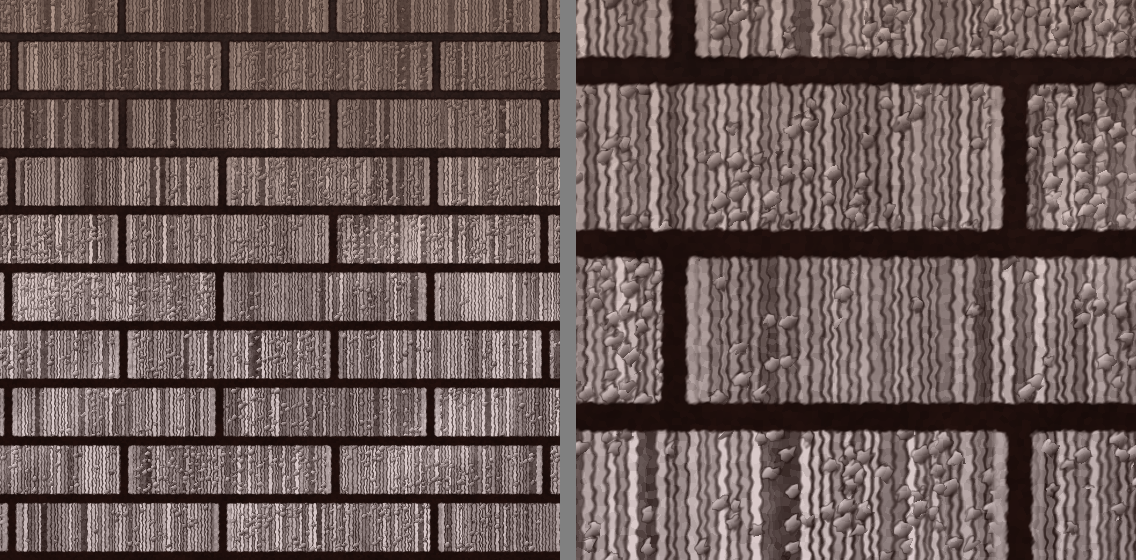
Left, the full canvas; right, a detail of the centre.
Give the GLSL for this texture, as a WebGL 1 fragment shader.

```glsl
precision highp float;
uniform vec2 u_resolution;

const vec2 REPEATS = vec2(2.653, 9.71);
const vec2 JOINT = vec2(0.0145, 0.0165);
const vec3 SOOT = vec3(0.115, 0.055, 0.045);
const vec3 FROST = vec3(0.80, 0.74, 0.74);
const vec3 DUSTY_MORTAR = vec3(0.17, 0.12, 0.11);
const vec3 WARM_TINT = vec3(0.93, 0.87, 0.80);

float hash(vec2 p) {
  return fract(sin(dot(p, vec2(127.1, 311.7))) * 43758.5);
}

// Cellular noise: offset from the nearest point, and its random id
vec3 cells(vec2 p) {
  vec2 base = floor(p);
  vec3 nearest = vec3(2.0, 2.0, 0.0);
  for (int j = -1; j <= 1; j++) {
    for (int i = -1; i <= 1; i++) {
      vec2 cell = base + vec2(float(i), float(j));
      vec2 point = cell + 0.15 + 0.7 * vec2(hash(cell), hash(cell + 41.3));
      vec2 offset = p - point;
      if (dot(offset, offset) < dot(nearest.xy, nearest.xy)) {
        nearest = vec3(offset, hash(cell + 17.9));
      }
    }
  }
  return nearest;
}

// One-dimensional cells: distance from the groove, and ridge id
vec2 ridges(float x, float seed) {
  float base = floor(x);
  float first = 4.0;
  float second = 4.0;
  float id = 0.0;
  for (int i = -2; i <= 2; i++) {
    float cell = base + float(i);
    float d = abs(x - cell - hash(vec2(cell, seed)));
    if (d < first) {
      second = first;
      first = d;
      id = hash(vec2(cell, seed + 7.3));
    } else {
      second = min(second, d);
    }
  }
  return vec2(second - first, id);
}

// Layered sines, roughly -1 to 1
float waves(vec2 p) {
  return 0.5 * sin(p.x + 1.7 * sin(p.y * 0.8))
       + 0.3 * sin(p.y * 1.9 + 1.3 * sin(p.x * 1.4))
       + 0.2 * sin(p.x * 3.1 - p.y * 2.7);
}

float roundBox(vec2 p, vec2 halfSize, float radius) {
  vec2 q = abs(p) - halfSize + radius;
  return length(max(q, 0.0)) + min(max(q.x, q.y), 0.0) - radius;
}

// Vertical combed ridges with broken edges
float combedTone(vec2 uv, float seed) {
  float wobble = 0.22 * waves(uv * vec2(170.0, 330.0) + seed * 30.0);
  vec2 fine = ridges(uv.x * 165.0 + wobble, seed);
  vec2 broad = ridges(uv.x * 42.0 + 0.3 * wobble, seed + 3.1);
  float crest = smoothstep(0.03, 0.75, fine.x);
  float tone = 0.24 + crest * (0.32 + 0.5 * fine.y);
  return tone + 0.2 * (broad.y - 0.5);
}

// Raised crumbs lit from the upper left, each with a dark rim
float addCrumbs(float tone, vec2 uv, float density, float pixel) {
  const float SCALE = 92.0;
  vec3 crumb = cells(uv * SCALE + 0.2 * waves(uv * 400.0));
  float present = step(crumb.z, density);
  float radius = 0.28 + 0.16 * fract(crumb.z * 37.0);
  float d = length(crumb.xy) - radius;
  float soft = max(0.08, pixel * SCALE * 0.5);
  float rim = 1.0 - smoothstep(0.02, 0.2, d);
  float body = 1.0 - smoothstep(-soft, soft, d);
  float lit = 0.6 + 1.1 * dot(crumb.xy, vec2(-0.5, 0.85));
  tone *= 1.0 - 0.5 * rim * present;
  return mix(tone, lit, body * present);
}

// Pale smooth strips at the brick ends
float addEnds(float tone, vec2 local, vec2 halfSize, vec2 id) {
  float inset = halfSize.x - abs(local.x);
  float strength = hash(id + sign(local.x) * 5.7);
  float width = 0.005 + 0.005 * strength;
  float strip = 1.0 - smoothstep(width - 0.0015, width + 0.0015, inset);
  return mix(tone, 0.78, strip * smoothstep(0.1, 0.5, strength) * 0.8);
}

void main() {
  vec2 uv = gl_FragCoord.xy / u_resolution;
  float pixel = 1.0 / min(u_resolution.x, u_resolution.y);

  // Running bond with slightly uneven courses
  float course = (1.0 - uv.y) * REPEATS.y + 0.355;
  float row = floor(course);
  float shift = mix(0.58, 0.053, mod(row, 2.0));
  shift += 0.03 * (hash(vec2(row, 2.7)) - 0.5);
  float along = uv.x * REPEATS.x - shift;
  vec2 id = vec2(floor(along), row);
  vec2 local = vec2(fract(along) - 0.5, 0.5 - fract(course)) / REPEATS;
  vec2 halfSize = 0.5 * (1.0 / REPEATS - JOINT);
  float seed = hash(id);

  float rough = 0.0009 * waves(uv * 260.0) + 0.0006 * waves(uv.yx * 570.0);
  float edge = roundBox(local, halfSize, 0.004) + rough;
  float brick = 1.0 - smoothstep(-0.0012 - pixel * 0.5, 0.0008 + pixel * 0.5, edge);

  // Brick face
  float upper = smoothstep(0.45, 1.0, uv.y);
  float patches = waves(uv * vec2(21.0, 27.0) + seed * 9.0);
  float tone = combedTone(uv, seed);
  float density = clamp(0.08 + 0.5 * seed + 0.3 * patches, 0.04, 0.75);
  tone = addCrumbs(tone, uv, density, pixel);
  tone = addEnds(tone, local, halfSize, id);
  float grain = cells(uv * 230.0).z - 0.5;
  tone += 0.16 * grain + 0.06 * (seed - 0.5);

  // Frosted wear below, muted warm face above
  float frost = smoothstep(0.1, 0.8, waves(uv * vec2(8.0, 11.0) + 2.0));
  tone += (1.0 - upper) * (0.03 + 0.14 * frost);
  tone = mix(tone, 0.46, 0.4 * upper);
  vec3 face = mix(SOOT, FROST, clamp(tone, 0.04, 1.08));
  face *= mix(vec3(1.0), WARM_TINT, smoothstep(0.3, 1.0, uv.y));

  // Recessed mortar
  vec3 mortar = mix(SOOT, DUSTY_MORTAR, upper * smoothstep(0.0, 0.005, edge));
  mortar *= 1.0 + 0.25 * grain + 0.12 * waves(uv * 45.0);

  gl_FragColor = vec4(mix(mortar, face, brick), 1.0);
}
```
